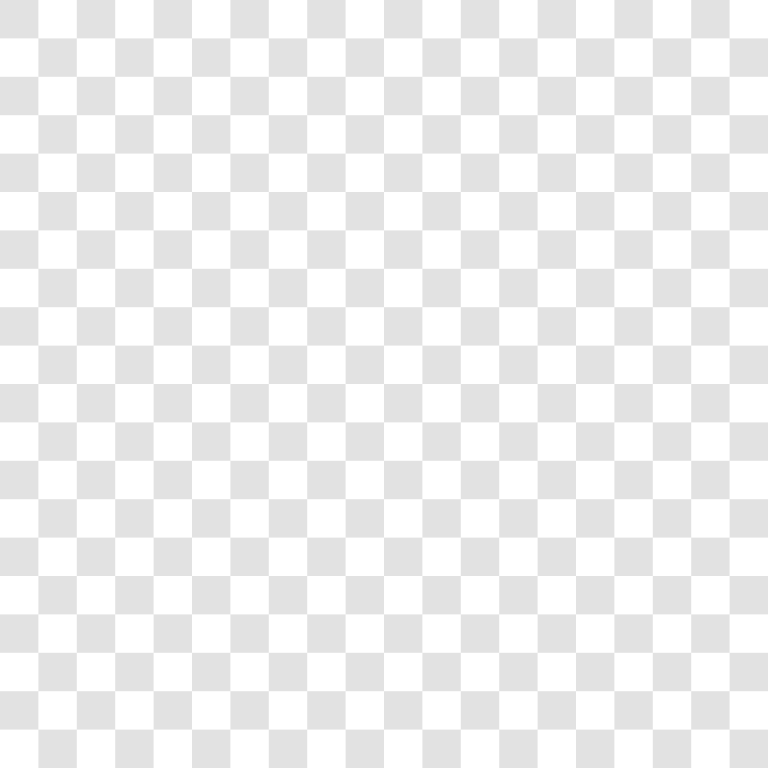
Reproduce this pattern procedurally as a WebGL 2 fragment shader.

```glsl
#version 300 es
precision highp float;
// Draws a flat checkerboard of white and light grey squares, 20 by 20.
// Each axis gives a smoothed square wave of +1 and -1; their product
// selects the colour. Whole repeats of two squares make it tile.

uniform vec2 u_resolution;
out vec4 fragColor;

const float REPEATS = 10.0;          // pairs of squares along each axis
const vec3 WHITE = vec3(1.0);
const vec3 GREY = vec3(0.888);

// Signed distance to the nearest square edge, in squares:
// positive in even squares, negative in odd ones.
vec2 edgeDistance(vec2 p) {
    return 2.0 * abs(fract(0.5 * p - 0.25) - 0.5) - 0.5;
}

// Square wave from -1 to 1, blended over one pixel at each edge.
vec2 squareWave(vec2 p, vec2 pixelSize) {
    return clamp(2.0 * edgeDistance(p) / pixelSize, -1.0, 1.0);
}

// 1 in squares of even parity, 0 in those of odd parity.
float checker(vec2 p, vec2 pixelSize) {
    vec2 wave = squareWave(p, pixelSize);
    return 0.5 + 0.5 * wave.x * wave.y;
}

void main() {
    vec2 uv = gl_FragCoord.xy / u_resolution;
    float squares = 2.0 * REPEATS;
    vec2 pixelSize = squares / u_resolution;

    // The lower left square is white.
    vec3 color = mix(GREY, WHITE, checker(uv * squares, pixelSize));
    fragColor = vec4(color, 1.0);
}
```
